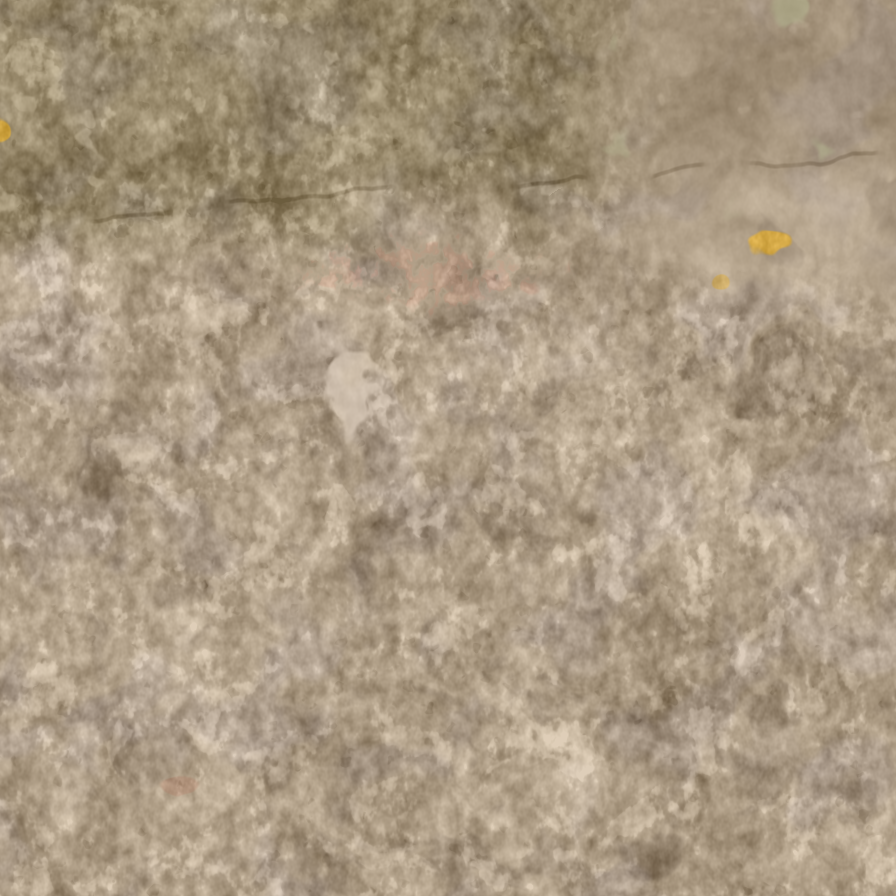
This texture is drawn by a WebGL 2 fragment shader. Its source:

```glsl
#version 300 es
precision highp float;
// Weathered tan stone with mottled crust, a darker upper slab, a thin crack and lichen flecks.

uniform vec2 u_resolution;
out vec4 fragColor;

vec2 hash2(vec2 p) {
    vec3 q = fract(p.xyx * vec3(0.1031, 0.1030, 0.0973));
    q += dot(q, q.yzx + 33.33);
    return fract((q.xx + q.yz) * q.zy);
}

float cornerSlope(vec2 cell, vec2 offset) {
    return dot(hash2(cell) * 2.0 - 1.0, offset);
}

float gradientNoise(vec2 p) {
    vec2 i = floor(p), f = fract(p);
    vec2 w = f * f * f * (f * (f * 6.0 - 15.0) + 10.0);
    vec2 e = vec2(1.0, 0.0);
    float low = mix(cornerSlope(i, f), cornerSlope(i + e.xy, f - e.xy), w.x);
    float high = mix(cornerSlope(i + e.yx, f - e.yx), cornerSlope(i + e.xx, f - e.xx), w.x);
    return 1.4 * mix(low, high, w.y);
}

float fbm(vec2 p, int octaves) {
    float sum = 0.0, amplitude = 0.5;
    for (int k = 0; k < octaves; k++) {
        sum += amplitude * gradientNoise(p);
        p = mat2(1.6, 1.2, -1.2, 1.6) * p + 17.3;
        amplitude *= 0.55;
    }
    return sum;
}

// Ragged elliptical patch with a soft rim
float blob(vec2 p, vec2 centre, vec2 radii) {
    float d = length((p - centre) / radii) + 0.6 * gradientNoise(p * 48.0);
    return 1.0 - smoothstep(0.8, 1.1, d);
}

// Irregular chips, at most one per grid cell
float chips(vec2 p, float scale, float share, float seed) {
    vec2 g = p * scale + 0.35 * vec2(gradientNoise(p * scale * 2.3), gradientNoise(p * scale * 2.3 + 9.0));
    float cover = 0.0;
    for (int y = -1; y <= 1; y++)
    for (int x = -1; x <= 1; x++) {
        vec2 cell = floor(g) + vec2(x, y);
        vec2 place = hash2(cell + seed), kind = hash2(cell + seed + 51.7);
        float radius = mix(0.15, 0.42, kind.y * kind.y);
        float chip = 1.0 - smoothstep(radius - 0.12, radius + 0.08, length(g - cell - place));
        cover = max(cover, chip * step(kind.x, share));
    }
    return cover;
}

void main() {
    vec2 p = gl_FragCoord.xy / u_resolution.y;
    vec2 warped = p + 0.05 * vec2(fbm(p * 9.0, 3), fbm(p * 9.0 + 31.0, 3));

    // Regions: slab above the crack, worn smooth area at the upper right
    float crackHeight = 0.753 + 0.075 * p.x + 0.022 * fbm(vec2(p.x * 9.0, 3.7), 4);
    float above = p.y - crackHeight;
    float slab = smoothstep(-0.10, 0.03, above + 0.10 * fbm(p * 7.0, 3));
    float right = smoothstep(0.55, 0.8, p.x + 0.1 * fbm(p * 6.0, 2));
    float worn = right * smoothstep(0.63, 0.72, p.y + 0.08 * fbm(p * 8.0 + 5.0, 3));

    // Mottling from broad clouds down to fine, slightly upright grain
    float clouds = fbm(warped * 6.0, 4);
    float mottle = fbm(warped * 21.0 + 8.0, 4);
    float grain = fbm(p * vec2(72.0, 54.0), 3);
    float tone = 0.56 + 0.45 * clouds + mix(0.65, 0.3, worn) * mottle;
    tone += mix(0.62, 0.22, worn) * grain;
    tone -= slab * mix(0.27, 0.14, right);

    // Pale crust: ragged patches, thicker along the crack and at the left
    float crustNoise = fbm(warped * 15.0 + 40.0, 4) + 0.4 * grain;
    float ridge = exp(-pow((above - 0.025) / 0.02, 2.0)) * (1.0 - smoothstep(0.3, 0.5, p.x));
    float shelf = blob(warped, vec2(0.1, 0.67), vec2(0.2, 0.08));
    float crust = smoothstep(0.10, 0.24, crustNoise + 0.15 * ridge + 0.08 * shelf - 0.06 * slab);
    tone += 0.17 * crust * (1.0 - worn);

    // Dark stains, small pits and pale chips
    float stain = smoothstep(0.08, 0.24, fbm(warped * 11.0 + 77.0, 4)) * (1.0 - slab);
    float pits = chips(p, 58.0, 0.13, 3.0) * (1.0 - worn);
    float pebbles = chips(p, 30.0, mix(0.05, 0.17, slab), 20.0);
    tone -= 0.17 * stain + 0.16 * pits;
    tone = mix(tone, 0.72 + 0.4 * grain, pebbles * mix(0.6, 0.35, worn));
    float stone = blob(p, vec2(0.392, 0.565), vec2(0.027, 0.05));
    tone = mix(tone, 0.93 + 0.25 * grain, stone);

    // Crack, broken along its length, with a shaded lower lip
    float gaps = smoothstep(-0.12, 0.08, gradientNoise(vec2(p.x * 13.0, 2.4)) + 0.15 * right);
    float crack = (1.0 - smoothstep(0.0008, 0.0038, abs(above))) * gaps;
    tone -= 0.27 * crack + 0.07 * exp(-abs(above) * 110.0);

    // Tan ramp with olive, grey and rusty tints
    vec3 color = mix(vec3(0.50, 0.43, 0.335), vec3(0.84, 0.775, 0.685), clamp(tone, -0.2, 1.1));
    color += slab * (1.0 - right) * vec3(-0.008, 0.002, -0.022);
    float grey = smoothstep(-0.02, 0.2, fbm(warped * 8.0 + 19.0, 3)) + 0.4 * stain;
    color += grey * vec3(-0.012, -0.008, 0.014);
    float rust = blob(warped, vec2(0.47, 0.70), vec2(0.13, 0.04)) * smoothstep(-0.05, 0.2, mottle + grain);
    rust += blob(p, vec2(0.20, 0.125), vec2(0.025, 0.01));
    color += rust * vec3(-0.01, -0.06, -0.06);

    // Lichen: pale green spots and yellow flecks
    float lichen = chips(p, 19.0, 0.2, 64.0) * worn * slab;
    color = mix(color, vec3(0.70, 0.70, 0.56), 0.6 * lichen);
    float yellow = blob(p, vec2(0.86, 0.73), vec2(0.024, 0.013));
    yellow = max(yellow, blob(p, vec2(0.0, 0.855), vec2(0.01, 0.016)));
    yellow = max(yellow, 0.6 * blob(p, vec2(0.805, 0.685), vec2(0.01, 0.009)));
    color = mix(color, vec3(0.85, 0.66, 0.22) + 0.2 * grain, 0.85 * yellow);

    fragColor = vec4(clamp(color, 0.0, 1.0), 1.0);
}
```
